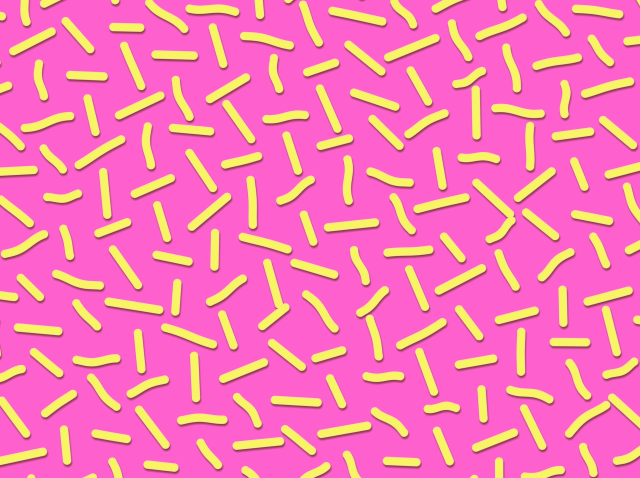
A WebGL 2 fragment shader for this pattern:

```glsl
#version 300 es
precision highp float;
// Yellow candy sprinkles scattered over flat pink, each with a small shadow.
// Capsules sit on a tilted, jittered grid; neighbouring cells take crossing
// directions so that they rarely touch. Some capsules are gently bent.

#define CELL vec2(0.0976, 0.0836)
#define TILT 0.20
#define JITTER 0.017
#define TURN 1.05
#define RADIUS 0.0088
#define BEND 0.0038
#define SHADOW_SHIFT vec2(0.0014, -0.0042)
#define SHADOW_BLUR 0.0036

uniform vec2 u_resolution;
out vec4 outColor;

const vec3 PINK = vec3(0.995, 0.375, 0.805);
const vec3 YELLOW = vec3(0.97, 0.96, 0.385);
const vec3 PALE_RIM = vec3(0.99, 0.90, 0.57);
const vec3 SHADOW = vec3(0.54, 0.23, 0.29);

vec3 hash3(vec2 p) {
    vec3 q = fract(p.xyx * vec3(0.1031, 0.1030, 0.0973));
    q += dot(q, q.yxz + 33.33);
    return fract((q.xxy + q.yzz) * q.zyx);
}

mat2 rotation(float angle) {
    float c = cos(angle), s = sin(angle);
    return mat2(c, -s, s, c); // turns a point by -angle
}

// Distance to a capsule along x whose centre line is a soft wave.
float sprinkle(vec2 p, float halfLength, float bend, float phase) {
    float x = clamp(p.x, -halfLength, halfLength);
    float wave = bend * sin(2.6 * x / halfLength + phase);
    return length(p - vec2(x, wave)) - RADIUS;
}

// Distance to the nearest sprinkle in this cell and its neighbours.
float sprinkles(vec2 p) {
    p = rotation(TILT) * p;
    vec2 base = floor(p / CELL);
    float nearest = 1.0;
    for (int j = -1; j <= 1; j++) {
        for (int i = -1; i <= 1; i++) {
            vec2 id = base + vec2(i, j);
            vec3 place = hash3(id + 71.0);
            vec3 shape = hash3(id + 213.0);
            float crossing = mod(id.x + id.y, 2.0);
            float angle = (place.z - 0.5) * TURN - 1.32 * crossing;
            float halfLength = mix(0.028, 0.054 - 0.006 * crossing, shape.x);
            float bend = BEND * smoothstep(0.5, 0.8, shape.y);
            vec2 center = (id + 0.5) * CELL + (place.xy - 0.5) * JITTER;
            vec2 local = rotation(angle) * (p - center);
            nearest = min(nearest, sprinkle(local, halfLength, bend, 6.2832 * shape.z));
        }
    }
    return nearest;
}

void main() {
    float pixel = 1.0 / u_resolution.y;
    vec2 uv = gl_FragCoord.xy * pixel;

    // Soft shadow on the ground
    float shadowDist = sprinkles(uv - SHADOW_SHIFT);
    float shade = 1.0 - smoothstep(-SHADOW_BLUR, SHADOW_BLUR, shadowDist);
    vec3 color = mix(PINK, SHADOW, shade);

    // Sprinkle body with a slightly paler rim
    float dist = sprinkles(uv);
    vec3 body = mix(YELLOW, PALE_RIM, smoothstep(-0.0034, -0.0012, dist));
    color = mix(color, body, 1.0 - smoothstep(-0.7 * pixel, 0.7 * pixel, dist));

    outColor = vec4(color, 1.0);
}
```
